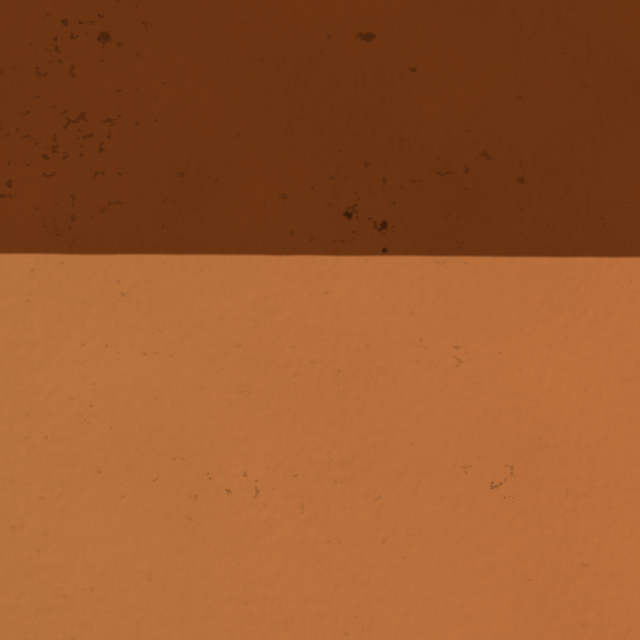
This texture is drawn by a WebGL 1 fragment shader. Its source:

```glsl
precision highp float;
// Sunlit ochre plaster wall below a straight band of brown shadow, with worn specks.
uniform vec2 u_resolution;

float hash(vec2 p) {
  p = fract(p * vec2(0.1031, 0.1137));
  p += dot(p, p.yx + 33.33);
  return fract((p.x + p.y) * p.x * 7.31 + p.y * 5.17);
}

float noise(vec2 p) {
  vec2 i = floor(p), f = fract(p);
  f = f * f * (3.0 - 2.0 * f);
  return mix(mix(hash(i), hash(i + vec2(1.0, 0.0)), f.x),
             mix(hash(i + vec2(0.0, 1.0)), hash(i + 1.0), f.x), f.y);
}

float fbm(vec2 p) {
  float sum = 0.0, weight = 0.5;
  for (int i = 0; i < 4; i++) {
    sum += weight * noise(p);
    p = mat2(1.6, 1.2, -1.2, 1.6) * p + 17.3;
    weight *= 0.5;
  }
  return sum / 0.9375;
}

// Soft elliptical area where the surface is more worn.
float patchArea(vec2 p, vec2 center, vec2 radius) {
  vec2 d = (p - center) / radius;
  return exp(-dot(d, d));
}

// Single dark pit with a ragged outline.
float pit(vec2 p, vec2 center, vec2 radius) {
  vec2 ragged = vec2(noise(p * 130.0), noise(p * 130.0 + 40.0)) - 0.5;
  float d = length((p - center) / radius + ragged * 1.3);
  return 1.0 - smoothstep(0.4, 1.3, d);
}

void main() {
  vec2 uv = gl_FragCoord.xy / u_resolution;

  // Slightly sloping shadow edge with a narrow soft border
  float edge = 0.6035 - 0.0055 * uv.x + 0.0012 * (noise(vec2(uv.x * 25.0, 3.0)) - 0.5);
  float shade = smoothstep(-0.003, 0.003, uv.y - edge);

  // Base colours, warmer toward the right
  vec3 lit = mix(vec3(0.712, 0.446, 0.242), vec3(0.728, 0.432, 0.232), uv.x);
  vec3 dark = mix(vec3(0.422, 0.204, 0.072), vec3(0.416, 0.202, 0.070), uv.x);

  // Worn areas in shadow and in light
  float wornDark = 0.9 * patchArea(uv, vec2(0.13, 0.96), vec2(0.08, 0.05))
                 + 0.7 * patchArea(uv, vec2(0.12, 0.81), vec2(0.14, 0.10))
                 + 0.6 * patchArea(uv, vec2(0.06, 0.70), vec2(0.12, 0.06))
                 + 0.7 * patchArea(uv, vec2(0.53, 0.67), vec2(0.13, 0.06))
                 + 0.5 * patchArea(uv, vec2(0.71, 0.74), vec2(0.13, 0.04));
  float wornLit = 1.0 * patchArea(uv, vec2(0.35, 0.245), vec2(0.12, 0.028))
                + 0.9 * patchArea(uv, vec2(0.78, 0.235), vec2(0.07, 0.04))
                + 0.5 * patchArea(uv, vec2(0.26, 0.21), vec2(0.05, 0.02))
                + 0.4 * patchArea(uv, vec2(0.70, 0.46), vec2(0.08, 0.04))
                + 0.3 * patchArea(uv, vec2(0.17, 0.45), vec2(0.11, 0.14));
  float worn = mix(wornLit, wornDark, shade);

  // Irregular specks, denser where worn
  float flecks = fbm(uv * vec2(70.0, 85.0) + 5.0);
  float threshold = 0.76 - 0.14 * min(worn, 1.0);
  float specks = smoothstep(threshold, threshold + 0.12, flecks) * (0.35 + 0.65 * min(worn, 1.0));

  // Distinct pits in the shadow
  float pits = pit(uv, vec2(0.544, 0.666), vec2(0.008, 0.007));
  pits = max(pits, pit(uv, vec2(0.598, 0.647), vec2(0.012, 0.008)));
  pits = max(pits, pit(uv, vec2(0.602, 0.609), vec2(0.006, 0.006)));
  pits = max(pits, 0.7 * pit(uv, vec2(0.573, 0.942), vec2(0.014, 0.008)));
  pits = max(pits, 0.7 * pit(uv, vec2(0.163, 0.942), vec2(0.009, 0.012)));
  pits = max(pits, 0.6 * pit(uv, vec2(0.645, 0.891), vec2(0.005, 0.005)));
  pits = max(pits, 0.4 * pit(uv, vec2(0.814, 0.720), vec2(0.007, 0.007)));

  // Broad mottling and fine, vertically brushed grain
  float mottling = fbm(uv * 7.0) - 0.5;
  float grain = noise(uv * vec2(210.0, 120.0)) - 0.5;
  float relief = fbm(uv * 75.0) - fbm(uv * 75.0 + vec2(0.25, -0.35));

  lit *= 1.0 + 0.035 * mottling + 0.018 * grain + 0.045 * relief - 0.20 * specks;
  dark *= 1.0 + 0.06 * mottling + 0.03 * grain - 0.26 * specks - 0.42 * pits;

  gl_FragColor = vec4(mix(lit, dark, shade), 1.0);
}
```
